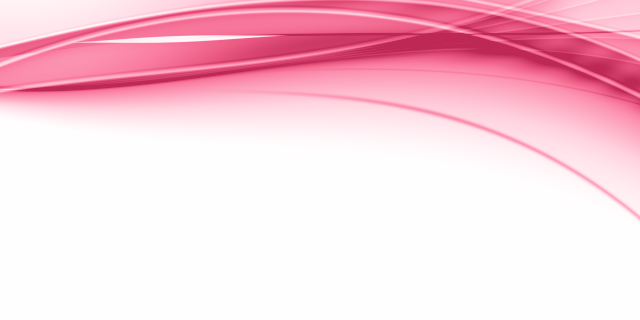
Write a WebGL 1 fragment shader that draws this background.

```glsl
precision highp float;
// Flowing pink silk ribbons across the top, fading into a white lower field.
uniform vec2 u_resolution;

const vec3 WHITE = vec3(1.0, 0.995, 0.995);
const vec3 BLUSH = vec3(1.0, 0.83, 0.88);
const vec3 ROSE = vec3(0.99, 0.65, 0.75);
const vec3 PINK = vec3(0.98, 0.49, 0.63);
const vec3 DEEP = vec3(0.92, 0.35, 0.51);
const vec3 WINE = vec3(0.74, 0.16, 0.33);

// Curve depths below the top edge at x = 0, 1/3, 2/3 and 1.
const vec4 ARCH = vec4(0.203, 0.044, 0.073, 0.300);
const vec4 CREST = vec4(0.148, 0.021, 0.010, 0.188);
const vec4 RISER = vec4(0.284, 0.208, 0.099, -0.156);
const vec4 HEM = vec4(0.281, 0.240, 0.182, 0.339);
const vec4 SEAM = vec4(0.182, 0.115, 0.107, 0.096);
const vec4 CORNER = vec4(-0.195, -0.130, -0.026, 0.117);
const vec4 FOLD = vec4(0.230, 0.180, 0.130, 0.270);
const vec4 VEIL = vec4(0.286, 0.234, 0.221, 0.326);
const vec4 SWEEP = vec4(0.234, 0.284, 0.349, 0.682);
const vec4 GLOW_LENGTH = vec4(0.09, 0.22, 0.34, 0.39);

const float GLOW_TONE = 0.66;
const float GLOW_POWER = 1.7;
const float BODY_TONE = 0.70;
const int THREADS = 5;

// Cubic through four evenly spaced depths.
float curve(float x, vec4 p) {
  float u = 3.0 * x;
  float a = u - 1.0, b = u - 2.0, c = u - 3.0;
  return dot(p, vec4(-a * b * c / 6.0, u * b * c / 2.0, -u * a * c / 2.0, u * a * b / 6.0));
}

float below(float d, float soft) {
  float w = max(soft, 0.75 / u_resolution.y);
  return smoothstep(-w, w, d);
}

float line(float d, float width) {
  float w = max(width, 0.8 / u_resolution.y);
  return exp(-d * d / (w * w));
}

// Soft shade hanging beneath an edge.
float shadow(float d, float size) {
  return below(d, 0.003) * exp(-max(d, 0.0) / size);
}

// Raised strand: bright rim over a dark underside.
float strand(float d, float width) {
  return 0.20 * shadow(d - width, 0.025) - 0.30 * line(d, width)
       + 0.10 * line(d + 1.8 * width, width * 0.6);
}

vec3 silk(float t) {
  vec3 c = mix(WHITE, BLUSH, clamp(t / 0.25, 0.0, 1.0));
  c = mix(c, ROSE, clamp((t - 0.25) / 0.20, 0.0, 1.0));
  c = mix(c, PINK, clamp((t - 0.45) / 0.20, 0.0, 1.0));
  c = mix(c, DEEP, clamp((t - 0.65) / 0.15, 0.0, 1.0));
  return mix(c, WINE, clamp((t - 0.80) / 0.20, 0.0, 1.0));
}

void main() {
  vec2 uv = gl_FragCoord.xy / u_resolution;
  float x = uv.x, y = 1.0 - uv.y;
  float arch = y - curve(x, ARCH);
  float crest = y - curve(x, CREST);
  float riser = y - curve(x, RISER);
  float hem = y - curve(x, HEM);
  float seam = y - curve(x, SEAM);
  float corner = y - curve(x, CORNER);
  float right = smoothstep(0.25, 0.75, x);

  // Glow under the silk and the pale wash above it.
  float fade = clamp(1.0 - hem / curve(x, GLOW_LENGTH), 0.0, 1.0);
  float tone = GLOW_TONE * pow(fade, GLOW_POWER);
  float wash = mix(0.06, 0.52, smoothstep(0.05, 0.6, x)) + 0.8 * y * (1.0 - right);
  wash = mix(wash, 0.28, smoothstep(0.78, 0.92, x) * (1.0 - below(corner, 0.01)));

  // Main sheet, with upper and lower panels split by the seam.
  float body = BODY_TONE + 0.04 * sin(60.0 * riser + 9.0 * x);
  float upper = mix(0.50, 0.74, clamp(arch / 0.09, 0.0, 1.0));
  body = mix(body, upper, below(arch, 0.003) * (1.0 - below(seam, 0.003)));
  float lobe = mix(0.50, 0.84, smoothstep(0.08, 0.48, x)) + 1.2 * max(seam - 0.03, 0.0);
  body = mix(body, lobe, below(seam, 0.003) * (1.0 - below(riser, 0.004)) * (1.0 - right));
  float sheet = 1.0 - below(hem, mix(0.004, 0.045, right));
  tone = mix(tone, body, sheet);
  tone = mix(wash, tone, below(crest, 0.004));

  // Deep fold, darkest on the right half.
  float fold = y - curve(x, FOLD);
  tone += 0.26 * line(fold, 0.045) * smoothstep(0.25, 0.7, x);

  // White opening between the two panels.
  float taper = smoothstep(0.09, 0.27, x) * (1.0 - smoothstep(0.28, 0.47, x));
  float opening = abs(y - mix(0.141, 0.107, x / 0.5)) - 0.0095 * taper;
  tone *= 1.0 - 0.97 * (1.0 - below(opening, 0.002)) * smoothstep(0.0, 0.15, taper);

  // Fine threads fanning between the riser and the arch.
  for (int i = 0; i < THREADS; i++) {
    float k = (float(i) + 0.5) / float(THREADS);
    float path = mix(curve(x, RISER), curve(x, HEM), k * 0.8);
    float d = y - path;
    tone += sheet * (0.08 * shadow(d, 0.018) - 0.10 * line(d, 0.0025));
  }

  // Raised strands and the dark seam.
  tone += strand(arch, 0.007);
  tone += strand(crest, 0.005) * 0.75;
  tone += strand(riser, 0.006) * mix(0.9, 0.4, right);
  tone += strand(corner, 0.005) * 0.7;
  tone += 0.30 * line(seam, 0.003) * smoothstep(0.25, 0.5, x);
  tone += 0.16 * line(hem + 0.008, 0.006) * (1.0 - right);

  // Thin veil edge and the long sweeping strand in the glow.
  tone += 0.10 * line(y - curve(x, VEIL), 0.003) * smoothstep(0.4, 0.6, x);
  float sweep = y - curve(x, SWEEP);
  float sweepFade = smoothstep(0.28, 0.75, x);
  tone += 0.38 * line(sweep, mix(0.004, 0.009, x)) * sweepFade;
  tone += 0.05 * exp(-max(-sweep, 0.0) / 0.05) * (1.0 - below(sweep, 0.003)) * sweepFade;

  gl_FragColor = vec4(silk(clamp(tone, 0.0, 1.0)), 1.0);
}
```
